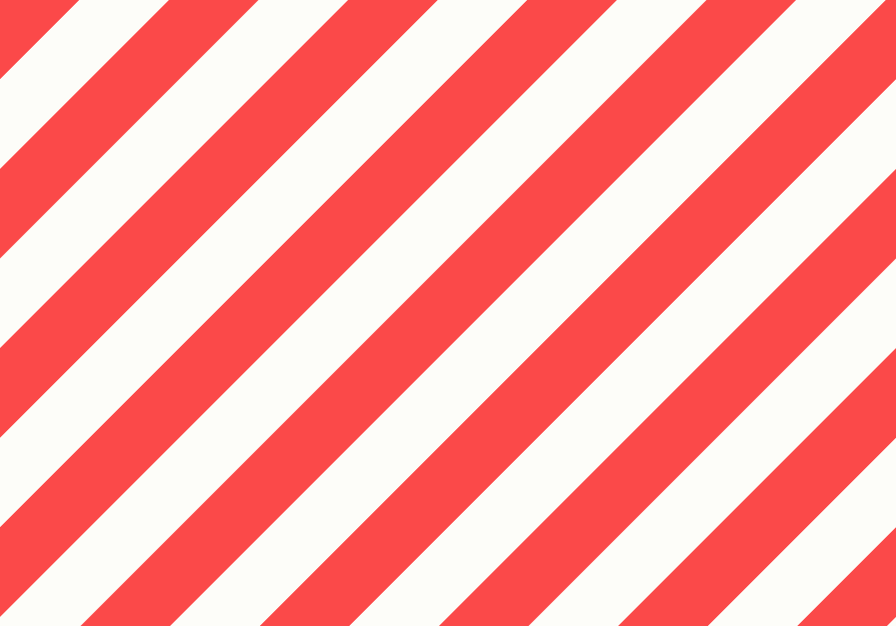
Write a Shadertoy shader that draws this pattern.

```glsl
// Flat diagonal candy stripes: equal red and off-white bands rising at 45 degrees.
// A repeated signed distance to the band edge is smoothed over one pixel;
// five stripe periods span the canvas width.

const vec3 RED = vec3(0.985, 0.285, 0.285);
const vec3 CREAM = vec3(0.992, 0.994, 0.978);

const vec2 STRIPE_AXIS = vec2(1.0, -1.0);   // runs right and down, across the bands
const float STRIPES_ACROSS = 5.0;           // periods per canvas width
const float FIRST_CENTER = 0.0385;          // first red band's centre along the top edge
const float RED_SHARE = 0.5;                // part of each period that is red

// Signed distance to repeated bands, negative inside; all lengths in canvas widths.
float stripeDistance(vec2 p, vec2 axis, float period, float center, float share) {
    float phase = (dot(p, axis) - center) / period;
    float fromCenter = abs(fract(phase + 0.5) - 0.5);
    return (fromCenter - 0.5 * share) * period / length(axis);
}

// Coverage of a shape by its signed distance, softened over one pixel.
float coverage(float dist, float pixel) {
    return clamp(0.5 - dist / pixel, 0.0, 1.0);
}

void mainImage(out vec4 fragColor, in vec2 fragCoord) {
    // Canvas-width units, measured from the top left corner
    float pixel = 1.0 / iResolution.x;
    vec2 p = (fragCoord - vec2(0.0, iResolution.y)) * pixel;

    float dist = stripeDistance(p, STRIPE_AXIS, 1.0 / STRIPES_ACROSS, FIRST_CENTER, RED_SHARE);
    fragColor = vec4(mix(CREAM, RED, coverage(dist, pixel)), 1.0);
}
```
